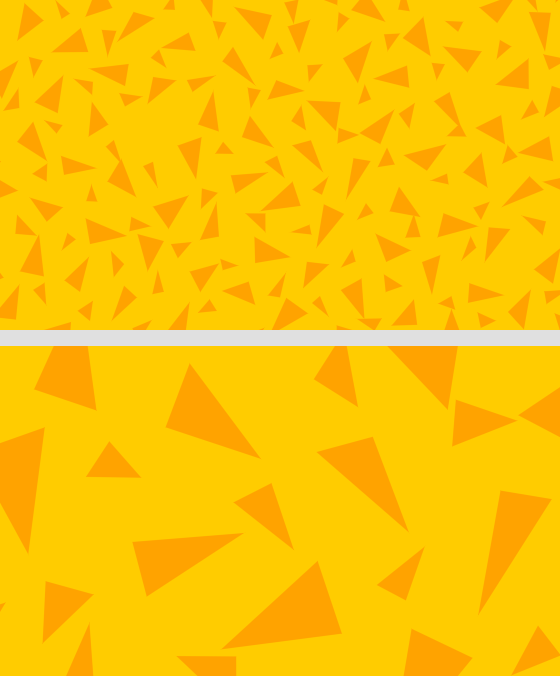
Top, the full canvas; bottom, a detail of the centre.
Write a Shadertoy shader that draws this pattern.

```glsl
// Scattered orange triangles on a flat yellow ground.
// A tilted, jittered grid alternates large and small scalene triangles;
// each one is the intersection of three half planes.

const float CELL = 0.112;      // grid cell, in canvas heights
const float GRID_TILT = 0.36;  // hides the rows of the grid

vec4 hash4(vec2 cell) {
    vec4 h = fract(cell.xyxy * vec4(0.1031, 0.1030, 0.0973, 0.1099));
    h += dot(h, h.wzxy + 33.33);
    return fract((h.xxyz + h.yzzw) * h.zywx);
}

mat2 rotation(float angle) {
    float c = cos(angle), s = sin(angle);
    return mat2(c, s, -s, c);
}

// Signed distance to the line a-b, negative on its left
float halfPlane(vec2 p, vec2 a, vec2 b) {
    vec2 edge = normalize(b - a), q = p - a;
    return edge.y * q.x - edge.x * q.y;
}

float triangle(vec2 p, float base, float height, float lean) {
    vec2 a = vec2(-0.5 * base, 0.0);
    vec2 b = vec2(0.5 * base, 0.0);
    vec2 c = vec2(lean * base, height);
    p += (a + b + c) / 3.0;    // centre on the centroid
    return max(halfPlane(p, a, b), max(halfPlane(p, b, c), halfPlane(p, c, a)));
}

// Distance to the triangle owned by one cell
float cellTriangle(vec2 p, vec2 cell) {
    vec4 place = hash4(cell + 57.0);
    vec4 shape = hash4(cell + 213.0);
    if (place.w < 0.035) return 1.0;    // a few cells stay empty

    // Large and small sizes alternate like a checkerboard
    bool large = mod(cell.x + cell.y, 2.0) < 0.5;
    float base = large ? mix(0.92, 1.24, shape.x) : mix(0.48, 0.78, shape.x);
    float height = large ? mix(0.42, 0.68, shape.y) : mix(0.25, 0.40, shape.y);
    float lean = mix(-0.42, 0.42, shape.z);

    // Over half of the long sides rise to the right, the rest point anywhere
    float angle = place.z < 0.55 ? mix(0.2, 1.6, place.z / 0.55)
                                 : mix(1.6, 3.3, (place.z - 0.55) / 0.45);
    angle += shape.w < 0.5 ? 0.0 : 3.14159;

    vec2 centre = cell + 0.5 + 0.36 * (place.xy - 0.5);
    return triangle(rotation(GRID_TILT - angle) * (p - centre), base, height, lean);
}

void mainImage(out vec4 fragColor, in vec2 fragCoord) {
    vec2 p = rotation(-GRID_TILT) * (fragCoord / iResolution.y) / CELL + 40.0;
    float pixel = 1.0 / (iResolution.y * CELL);

    // Nearest triangle among the neighbouring cells
    float dist = 1.0;
    for (int y = -1; y <= 1; y++)
        for (int x = -1; x <= 1; x++)
            dist = min(dist, cellTriangle(p, floor(p) + vec2(x, y)));

    vec3 yellow = vec3(1.0, 0.80, 0.0);
    vec3 orange = vec3(1.0, 0.64, 0.0);
    float cover = 1.0 - smoothstep(-0.7 * pixel, 0.7 * pixel, dist);
    fragColor = vec4(mix(yellow, orange, cover), 1.0);
}
```
